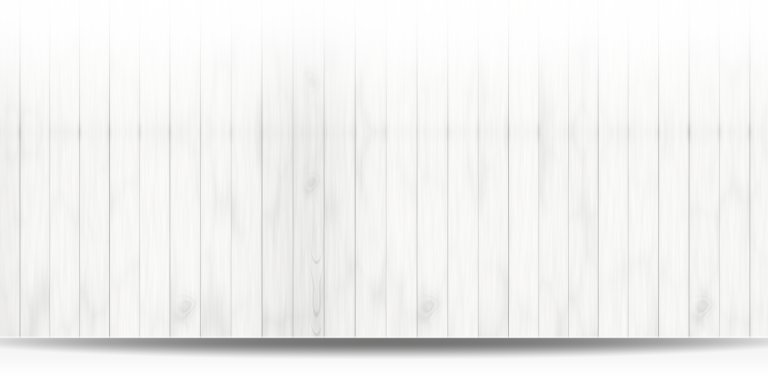
Write a WebGL 2 fragment shader that draws this texture.

```glsl
#version 300 es
precision highp float;
// Whitewashed vertical planks that fade to white at the top, above a soft curved shadow.
// Seams repeat by fract; the grain is stretched cellular noise plus layered sines,
// mirrored about a horizontal line, with tone, seams and knots varied per plank.
uniform vec2 u_resolution;
out vec4 fragColor;

const float TAU = 6.28318;
const float PLANK_WIDTH = 0.0792;
const float FIRST_SEAM = 0.052;
const float MIRROR_Y = 0.656;
const float WALL_BOTTOM = 0.12;
const vec3 PAINT = vec3(0.975, 0.974, 0.970);
const vec3 PAPER = vec3(1.0);
const vec3 SHADOW = vec3(0.445, 0.45, 0.445);

float hash(vec2 p) {
  vec3 q = fract(vec3(p.xyx) * 0.1031);
  q += dot(q, q.yzx + 33.33);
  return fract((q.x + q.y) * q.z);
}

// Distance to the nearest scattered cell point
float cellular(vec2 p) {
  vec2 cell = floor(p);
  float nearest = 2.0;
  for (int j = -1; j <= 1; j++) {
    for (int i = -1; i <= 1; i++) {
      vec2 c = cell + vec2(i, j);
      vec2 point = c + vec2(hash(c), hash(c + 47.0));
      nearest = min(nearest, distance(p, point));
    }
  }
  return nearest;
}

float gauss(float d, float width) {
  return exp(-d * d / (width * width));
}

// Fine vertical fibres: warped sines of rising frequency
float fibres(vec2 p, float seed) {
  float sum = 0.0;
  float freq = 210.0;
  float amp = 0.5;
  for (int i = 0; i < 4; i++) {
    float warp = sin(p.y * freq * 0.045 + seed * 9.0 + p.x * 30.0);
    sum += amp * sin(p.x * freq + 1.6 * warp + seed * 40.0);
    freq *= 1.73;
    amp *= 0.75;
  }
  return sum;
}

// Smudged oval knot with faint rings
float knot(vec2 d, float size) {
  d.x += 0.25 * size * sin(d.y * 70.0);
  float r = length(d * vec2(1.0, 0.6)) / size;
  float rings = 0.75 + 0.25 * sin(r * 9.0 + 3.0 * sin(d.y * 90.0) + d.x * 150.0);
  return exp(-r * r * 1.3) * rings;
}

float plankCentre(float id) {
  return FIRST_SEAM + (id + 0.5) * PLANK_WIDTH;
}

// Slow drift of the seams away from an even spacing
float seamDrift(float x) {
  return 0.0055 * sin(TAU * (x - 0.844) / 1.584) * (1.0 - smoothstep(1.4, 1.8, x));
}

// Amount of grey in the wood at p, where p.y is measured from the mirror line
float woodShade(vec2 p, float id) {
  float seed = hash(vec2(id + 5.0, 3.0));
  float dark = gauss(p.x - 0.80, 0.10);
  float blotch = cellular(p * vec2(18.0, 6.0) + seed * 20.0);
  float streak = cellular(p * vec2(130.0, 9.0) + seed * 50.0);
  float shade = 0.010 * seed + 0.045 * dark + 0.028 * gauss(p.x, 0.05);
  shade += 0.034 * smoothstep(0.4, 0.95, blotch) * (0.3 + seed);
  shade += 0.022 * (streak - 0.4);
  shade += 0.008 * fibres(p, seed) * (0.8 + dark);
  shade += 0.012 * gauss(p.y, 0.025);

  // Arched growth lines on the darkest plank
  float dx = p.x - plankCentre(9.0) - 0.02;
  float arch = sin(60.0 * (p.y + 260.0 * dx * dx) + 2.0 * sin(p.y * 37.0));
  shade += 0.07 * smoothstep(0.7, 1.0, arch) * gauss(dx, 0.014) * smoothstep(0.22, 0.34, p.y);
  shade += 0.08 * knot(p - vec2(plankCentre(9.0) + 0.008, 0.138), 0.02);

  // Low knots at a regular spacing of planks
  for (int i = 0; i < 3; i++) {
    float knotPlank = 5.0 + floor(8.5 * float(i));
    shade += 0.09 * knot(p - vec2(plankCentre(knotPlank) - 0.004, 0.464), 0.026);
  }
  return shade + 0.03 * smoothstep(0.25, 0.55, p.y) * blotch;
}

// Thin joint with a soft edge, and a small stain where it meets the mirror line
float seamShade(float dist, float id, float height, float pixel) {
  float beat = 0.5 + 0.5 * cos(TAU * (id - 8.0) / 2.7);
  float strength = 0.06 + 0.15 * mix(hash(vec2(id + 11.0, 8.0)), beat, 0.7);
  float line = clamp((0.0014 - abs(dist)) / pixel + 0.5, 0.0, 1.0);
  float stain = gauss(dist, 0.005) * gauss(height, 0.022) * hash(vec2(id, 29.0));
  return strength * line + 0.1 * strength * exp(-abs(dist) / 0.007) + 0.07 * stain;
}

// Shadow below the wall, deep in the middle and thin at the ends
float castShadow(float across, float depth) {
  float bow = 1.0 - pow(abs(across), 2.4);
  float reach = mix(0.04, 0.064, bow);
  float core = mix(0.26, 0.98, bow) * (1.0 - smoothstep(0.2 * reach, reach, depth));
  float halo = 0.07 * (1.0 - smoothstep(0.035, 0.11, depth));
  return max(core, halo);
}

void main() {
  vec2 p = gl_FragCoord.xy / u_resolution.y;
  float pixel = 1.0 / u_resolution.y;
  float across = 2.0 * gl_FragCoord.x / u_resolution.x - 1.0;

  // Planks and seams
  float u = (p.x - FIRST_SEAM - seamDrift(p.x)) / PLANK_WIDTH;
  float seamDist = (fract(u + 0.5) - 0.5) * PLANK_WIDTH;
  float height = abs(p.y - MIRROR_Y);
  float shade = woodShade(vec2(p.x, height), floor(u));
  shade += seamShade(seamDist, floor(u + 0.5), height, pixel);
  vec3 wall = mix(PAINT - shade, PAPER, 0.94 * smoothstep(0.58, 1.0, p.y));

  // Pale lower lip, then the shadow on the page
  wall = mix(wall, PAPER, 0.6 * (1.0 - smoothstep(0.002, 0.006, p.y - WALL_BOTTOM)));
  vec3 page = mix(PAPER, SHADOW, castShadow(across, WALL_BOTTOM - p.y));
  float onWall = smoothstep(-pixel, pixel, p.y - WALL_BOTTOM);
  fragColor = vec4(mix(page, wall, onWall), 1.0);
}
```
